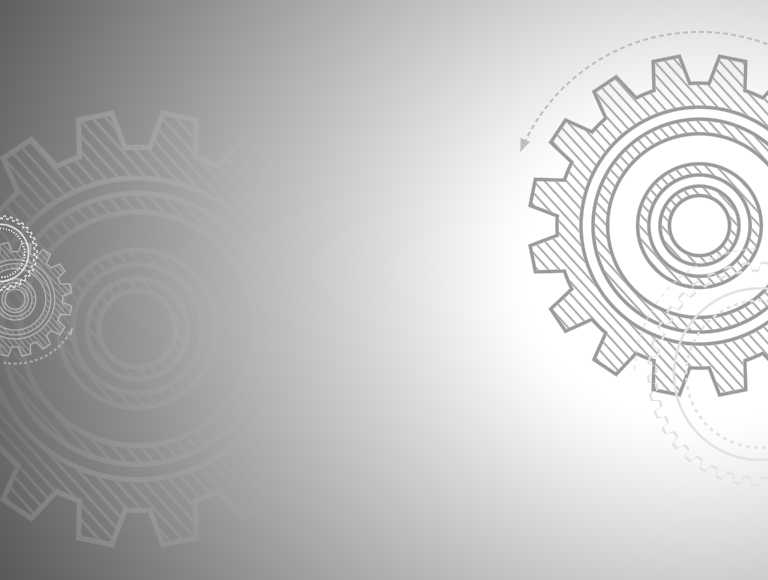
Reproduce this background procedurally as a Shadertoy shader.

```glsl
#define LIGHT_CENTER vec2(1.211, 0.535)
#define LIGHT_STRETCH 1.18
#define LIGHT_CORE 0.295
#define LIGHT_FALLOFF 0.635
#define GEAR_TEETH 16.0
#define GEAR_ROOT 0.83
#define INK vec3(0.60, 0.605, 0.61)
#define PALE_INK vec3(0.88, 0.885, 0.89)
#define CHALK vec3(0.86)

const float TAU = 6.2831853;

// Coverage of a filled shape, softened over one pixel
float fill(float d, float aa) {
    return clamp(0.5 - d / aa, 0.0, 1.0);
}

float stroke(float d, float halfWidth, float aa) {
    return fill(abs(d) - halfWidth, aa);
}

// Unit gear outline with tapered teeth
float gearDistance(vec2 p) {
    float cell = TAU / GEAR_TEETH;
    float a = mod(atan(p.y, p.x), cell) - 0.5 * cell;
    float r = length(p);
    vec2 q = r * vec2(cos(a), abs(sin(a)));
    float side = q.y - mix(0.105, 0.076, (q.x - GEAR_ROOT) / (1.0 - GEAR_ROOT));
    return min(r - GEAR_ROOT, max(side, q.x - 0.99));
}

// Outlined gear whose alternate rings carry diagonal hatching
float hatchedGear(vec2 p, float radius, float halfWidth, float pitch, float aa) {
    p /= radius;
    halfWidth /= radius;
    aa /= radius;
    float r = length(p);
    float d = gearDistance(p);
    float rings[7] = float[7](0.69, 0.62, 0.535, 0.36, 0.295, 0.23, 0.175);
    float lines = stroke(d, halfWidth, aa);
    float band = fill(d, aa);
    for (int i = 0; i < 7; i++) {
        lines = max(lines, stroke(r - rings[i], halfWidth, aa));
        band = mix(band, 1.0 - band, fill(r - rings[i], aa));
    }
    float stripe = (fract(dot(p, vec2(0.74, 0.67)) / pitch) - 0.5) * pitch;
    return max(lines, 0.85 * band * stroke(stripe, 0.55 * halfWidth, aa));
}

// Thin ring with many small teeth, a solid circle and a dotted circle
float fineGear(vec2 p, float radius, float teeth, float halfWidth, float aa) {
    float r = length(p);
    float a = atan(p.y, p.x);
    float notch = smoothstep(-0.5, 0.5, sin(a * teeth));
    float lines = stroke(r - radius * (0.93 + 0.07 * notch), halfWidth, aa);
    lines = max(lines, stroke(r - radius * 0.77, halfWidth, aa));
    float dots = smoothstep(-0.3, 0.3, sin(a * teeth * 1.5));
    return max(lines, dots * stroke(r - radius * 0.66, halfWidth, aa));
}

// Dashed arc with an arrowhead at its counterclockwise end
float dashedArrow(vec2 p, float radius, float start, float end, float dashes,
                  float headSize, float aa) {
    float a = atan(p.y, p.x);
    float dash = smoothstep(-0.2, 0.2, sin(a * dashes) + 0.3);
    float span = step(start, a) * step(a, end);
    float arc = span * dash * stroke(length(p) - radius, 0.0017, aa);
    vec2 along = vec2(-sin(end), cos(end));
    vec2 offset = p - radius * vec2(cos(end), sin(end));
    float back = -dot(offset, along);
    float across = abs(dot(offset, vec2(-along.y, along.x)));
    return max(arc, fill(max(across - 0.4 * back, back - headSize), aa));
}

void mainImage(out vec4 fragColor, in vec2 fragCoord) {
    vec2 p = fragCoord / iResolution.y;
    float aa = 1.3 / iResolution.y;

    // Backdrop lit from the right
    float lightDistance = length((p - LIGHT_CENTER) * vec2(1.0, LIGHT_STRETCH));
    float falloff = max(lightDistance - LIGHT_CORE, 0.0);
    float softened = sqrt(falloff * falloff + 0.0016) - 0.04;
    vec3 color = vec3(1.0 - LIGHT_FALLOFF * softened);

    // Ghost gear fading toward the middle
    float ghost = hatchedGear(p - vec2(0.237, 0.433), 0.377, 0.0045, 0.047, aa);
    float rim = smoothstep(0.12, 0.33, abs(p.y - 0.433));
    float fade = 1.0 - smoothstep(0.1, 0.5, p.x);
    color += ghost * fade * mix(0.035, 0.085, rim);

    // Small cluster on the left edge
    vec2 smallP = p - vec2(0.026, 0.484);
    float small = hatchedGear(smallP, 0.099, 0.0011, 0.075, aa);
    color = mix(color, CHALK, 0.62 * small);
    float smallArrow = dashedArrow(smallP, 0.111, -1.75, -0.47, 75.0, 0.011, aa);
    color = mix(color, CHALK, 0.5 * smallArrow);
    float whiteRing = fineGear(p - vec2(0.0, 0.564), 0.064, 36.0, 0.0014, aa);
    color = mix(color, vec3(0.97), 0.85 * whiteRing);

    // Main gear and its rotation arrow
    vec2 mainP = p - vec2(1.206, 0.611);
    float mainGear = hatchedGear(mainP, 0.296, 0.0030, 0.047, aa);
    color = mix(color, INK, mainGear);
    float mainArrow = dashedArrow(mainP, 0.334, 0.5, 2.75, 150.0, 0.022, aa);
    color = mix(color, vec3(0.72), 0.9 * mainArrow);

    // Pale gear overlapping the lower right
    vec2 paleP = p - vec2(1.310, 0.355);
    float pale = fineGear(paleP, 0.192, 38.0, 0.0021, aa);
    float outer = dashedArrow(paleP, 0.216, 1.6, 3.14, 90.0, 0.0, aa);
    color = mix(color, PALE_INK, max(pale, 0.6 * outer));

    fragColor = vec4(clamp(color, 0.0, 1.0), 1.0);
}
```
